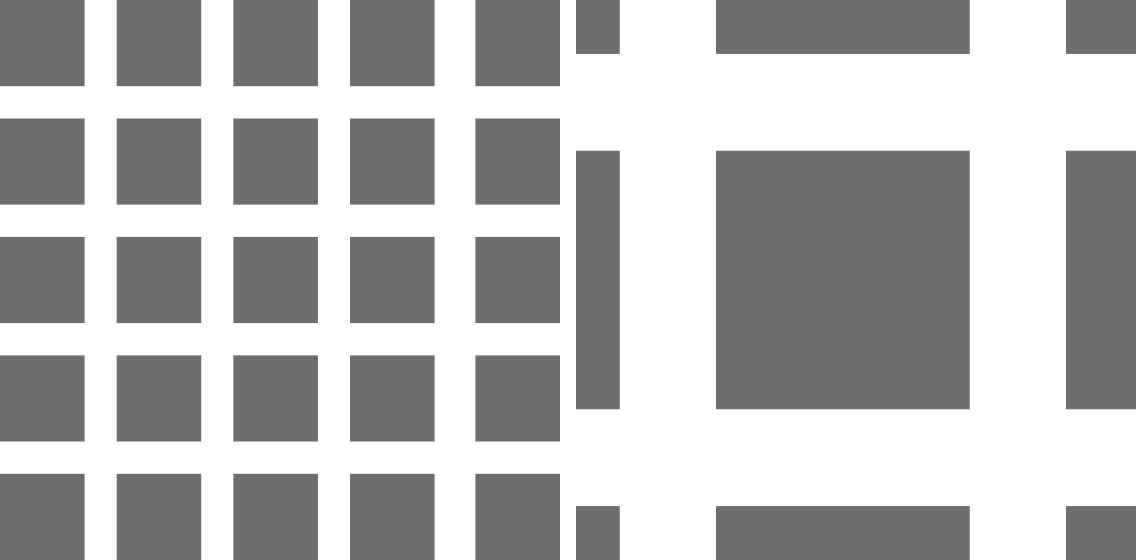
Left: the whole. Right: its middle third, enlarged.
Reproduce this pattern procedurally as a Shadertoy shader.

```glsl
// Five by five grid of flat grey blocks parted by white bars.
// Each axis is folded onto its nearest block and box-filtered at the edges;
// the last column is shifted right, so the bar before it is wider.

const float COUNT = 5.0;                           // blocks along each axis
const vec2 BLOCK = vec2(116.0, 118.2) / 768.0;     // block size
const vec2 PITCH = vec2(160.0, 162.45) / 768.0;    // spacing of block starts
const float LAST_COLUMN_SHIFT = 12.0 / 768.0;      // extra width of the last bar
const vec3 BLOCK_COLOR = vec3(0.431);
const vec3 BAR_COLOR = vec3(1.0);

// Share of the pixel inside the nearest block, for each axis
vec2 blockCoverage(vec2 uv, vec2 pixel) {
    // Cells split halfway along the bars, keeping both block edges smooth
    vec2 halfBar = 0.5 * (PITCH - BLOCK);
    vec2 cell = clamp(floor((uv + halfBar) / PITCH), 0.0, COUNT - 1.0);

    vec2 start = cell * PITCH;
    start.x += LAST_COLUMN_SHIFT * step(COUNT - 1.5, cell.x);

    vec2 edgeDistance = abs(uv - start - 0.5 * BLOCK) - 0.5 * BLOCK;
    return clamp(0.5 - edgeDistance / pixel, 0.0, 1.0);
}

void mainImage(out vec4 fragColor, in vec2 fragCoord) {
    vec2 pixel = 1.0 / iResolution.xy;
    vec2 coverage = blockCoverage(fragCoord * pixel, pixel);

    fragColor = vec4(mix(BAR_COLOR, BLOCK_COLOR, coverage.x * coverage.y), 1.0);
}
```
